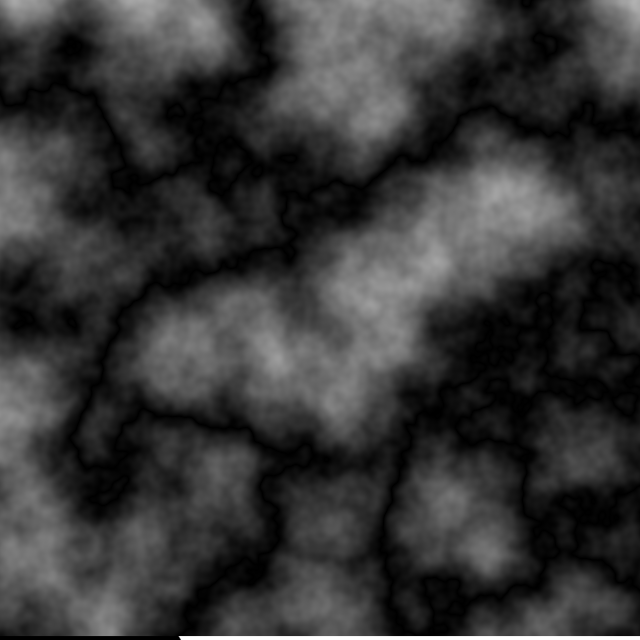
Write a Shadertoy shader that draws this texture.

```glsl
// Draws grey clouds split by dark veins (folded gradient noise) above a thin black and white strip.

// Random unit gradient for a lattice point
vec2 latticeGradient(vec2 cell) {
    uvec2 q = uvec2(ivec2(cell) + 4096) * uvec2(1597334673u, 3812015801u);
    uint h = (q.x ^ q.y) * 1597334673u;
    h = (h ^ (h >> 15u)) * 2246822519u;
    h ^= h >> 13u;
    float angle = 6.28318 * float(h & 65535u) / 65536.0;
    return vec2(cos(angle), sin(angle));
}

float gradientNoise(vec2 p) {
    vec2 cell = floor(p);
    vec2 f = p - cell;
    vec2 blend = f * f * f * (f * (f * 6.0 - 15.0) + 10.0);
    float a = dot(latticeGradient(cell), f);
    float b = dot(latticeGradient(cell + vec2(1, 0)), f - vec2(1, 0));
    float c = dot(latticeGradient(cell + vec2(0, 1)), f - vec2(0, 1));
    float d = dot(latticeGradient(cell + vec2(1, 1)), f - vec2(1, 1));
    return mix(mix(a, b, blend.x), mix(c, d, blend.x), blend.y);
}

// Octaves are turned against each other to hide the lattice
float cloudField(vec2 p) {
    const mat2 turnAndDouble = mat2(1.6, 1.2, -1.2, 1.6);
    float sum = 0.0;
    float amplitude = 1.12;
    for (int octave = 0; octave < 6; octave++) {
        sum += amplitude * gradientNoise(p);
        p = turnAndDouble * p + vec2(5.3, 2.7);
        amplitude *= 0.53;
    }
    return sum;
}

void mainImage(out vec4 fragColor, in vec2 fragCoord) {
    vec2 uv = fragCoord / iResolution.xy;
    float pixel = 1.0 / iResolution.y;

    // Folding the signed field at zero makes the dark veins
    float grey = abs(cloudField(uv * 2.1 + vec2(7.53, 5.31)));

    // Bottom strip: black at the left, white after a slanted joint
    float strip = 1.0 - smoothstep(-0.5 * pixel, 0.5 * pixel, uv.y - 0.006);
    float white = smoothstep(-pixel, pixel, uv.x - 0.281 + 0.6 * (uv.y - 0.003));
    grey = mix(grey, white, strip);

    fragColor = vec4(vec3(clamp(grey, 0.0, 1.0)), 1.0);
}
```
